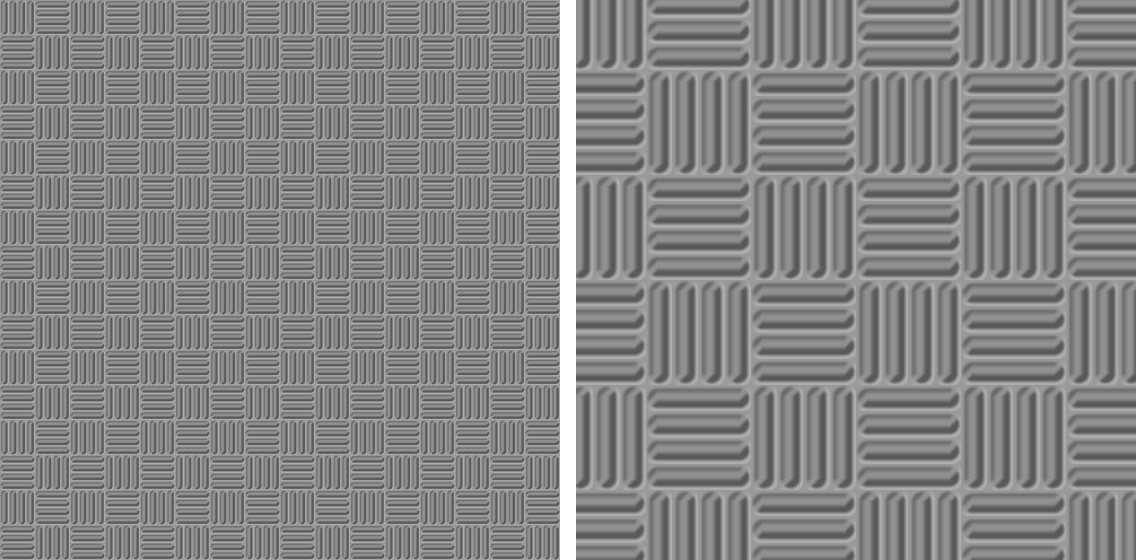
Left, the full canvas; right, a detail of the centre.
A WebGL 2 fragment shader for this pattern:

```glsl
#version 300 es
precision highp float;

uniform vec2 u_resolution;
out vec4 fragColor;

const float CELLS = 16.0;         // cells across and down
const float BARS = 4.0;           // bars in each cell
const float BAR_RADIUS = 0.37;    // lengths below are in bar pitches
const float END_MARGIN = 0.07;
const float EDGE_SOFTNESS = 0.09;
const vec2 SHADOW_DIR = vec2(0.707, -0.707);

const vec3 GROOVE = vec3(0.60);
const vec3 LIP = vec3(0.68);
const vec3 CREST = vec3(0.57);
const vec3 FAR_RIM = vec3(0.41);
const vec3 SHADE = vec3(0.35);

// Offset from the spine of the nearest bar; bars run along x
vec2 spineOffset(vec2 p, float count, float radius, float margin) {
    float inset = radius + margin;
    float along = p.x - clamp(p.x, inset, count - inset);
    return vec2(along, fract(p.y) - 0.5);
}

// Rounded bar: dim far rim, light crest, dark shaded side
vec3 barColor(float slope) {
    vec3 color = mix(FAR_RIM, CREST, smoothstep(-0.70, -0.18, slope));
    return mix(color, SHADE, smoothstep(-0.05, 0.42, slope));
}

// Flat groove with a bright lip beside each shaded edge
vec3 grooveColor(float facing, float dist) {
    float lip = smoothstep(-0.3, 0.5, facing) * (1.0 - smoothstep(0.10, 0.24, dist));
    return mix(GROOVE, LIP, lip);
}

vec3 basketWeave(vec2 uv, float pixel) {
    vec2 grid = uv * CELLS;
    vec2 cell = floor(grid);
    vec2 local = fract(grid) * BARS;
    bool upright = mod(cell.x + cell.y, 2.0) > 0.5;

    // Alternate cells are turned by swapping their axes
    vec2 p = upright ? local.yx : local;
    vec2 shadow = upright ? SHADOW_DIR.yx : SHADOW_DIR;

    vec2 offset = spineOffset(p, BARS, BAR_RADIUS, END_MARGIN);
    float reach = length(offset);
    float dist = reach - BAR_RADIUS;
    float slope = dot(offset, shadow) / BAR_RADIUS;
    float facing = dot(offset, shadow) / max(reach, 0.0001);

    float softness = max(EDGE_SOFTNESS, 0.7 * pixel * CELLS * BARS);
    float bar = 1.0 - smoothstep(-softness, softness, dist);
    return mix(grooveColor(facing, dist), barColor(slope), bar);
}

void main() {
    vec2 uv = gl_FragCoord.xy / u_resolution;
    float pixel = 1.0 / min(u_resolution.x, u_resolution.y);
    fragColor = vec4(basketWeave(uv, pixel), 1.0);
}
```
